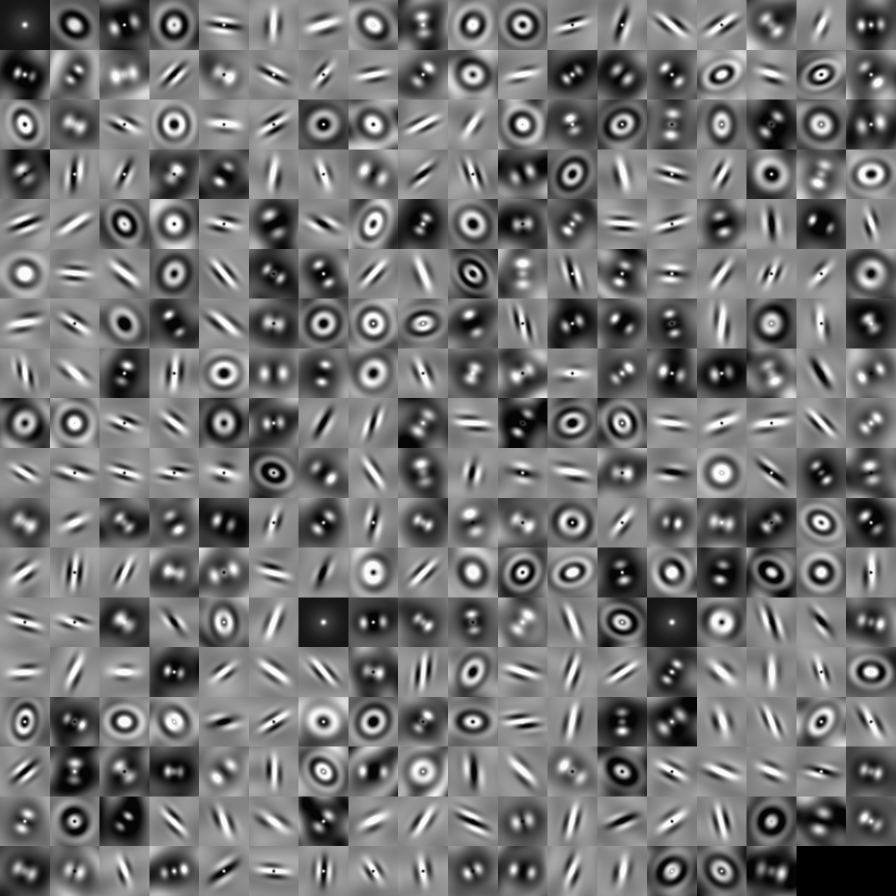
A WebGL 1 fragment shader for this pattern:

```glsl
precision highp float;

uniform vec2 u_resolution;

const float TILES = 18.0;         // repeats across and down
const float EMPTY_FROM = 16.0;    // first blank column of the bottom row
const float GLOW_SHARE = 0.02;    // cumulative shares of the tile kinds
const float STROKE_SHARE = 0.46;
const float RING_SHARE = 0.68;
const float STROKE_BASE = 0.55;
const float CLOUD_QUIET = 0.07;
const float CLOUD_STRONG = 0.30;
const float DOT_AREA = 0.005;     // squared radius of the centre speck
const float DOT_SHARE = 0.75;
const float TAU = 6.2831853;

// Random value per tile, one stream per channel
float hash(vec2 cell, float channel) {
  vec3 p = fract(vec3(cell, channel * 1.37 + 0.5) * vec3(0.1031, 0.1130, 0.0973));
  p += dot(p, p.yzx + 33.33);
  return fract((p.x + p.y) * p.z);
}

float pick(vec2 cell, float channel, float low, float high) {
  return mix(low, high, hash(cell, channel));
}

vec2 rotate(vec2 p, float angle) {
  float c = cos(angle), s = sin(angle);
  return vec2(c * p.x + s * p.y, c * p.y - s * p.x);
}

float bump(vec2 p, vec2 size) {
  vec2 d = p / size;
  return exp(-dot(d, d));
}

// Layered sines in random directions, about -1 to 1
float cloud(vec2 p, vec2 cell) {
  float sum = 0.0;
  for (int i = 0; i < 4; i++) {
    float n = 20.0 + 3.0 * float(i);
    vec2 q = rotate(p, TAU * hash(cell, n));
    sum += sin(q.x * pick(cell, n + 1.0, 1.8, 5.0) + TAU * hash(cell, n + 2.0));
  }
  return sum * 0.42;
}

// Slanted parallel bars in a soft envelope
float strokes(vec2 q, vec2 cell) {
  q.x += q.y * pick(cell, 3.0, -0.9, 0.9);
  float wave = cos(q.y * pick(cell, 4.0, 8.5, 14.0) + pick(cell, 5.0, -0.5, 0.5));
  float side = hash(cell, 6.0) < 0.8 ? 1.0 : -1.0;
  vec2 size = vec2(pick(cell, 7.0, 0.32, 0.50), pick(cell, 8.0, 0.28, 0.38));
  float flare = bump(abs(q) - vec2(0.55, 0.0), vec2(0.25, 0.2));
  return side * (0.72 * wave * bump(q, size) + 0.16 * flare);
}

// Concentric, slightly oval and uneven rings
float rings(vec2 q, vec2 cell) {
  q.y *= pick(cell, 3.0, 1.0, 1.45);
  float r2 = dot(q, q);
  float lobes = (q.x * q.x - q.y * q.y) / (r2 + 0.05);
  float wave = cos(sqrt(r2) * pick(cell, 4.0, 7.0, 11.0) - pick(cell, 5.0, 0.6, 4.2));
  return 0.58 * wave * exp(-2.1 * r2) * (1.0 + pick(cell, 6.0, -0.5, 0.5) * lobes);
}

// Bright blobs in a row inside a dark halo
float blobs(vec2 q, vec2 cell) {
  float gap = pick(cell, 3.0, 0.22, 0.42);
  float size = pick(cell, 4.0, 0.15, 0.23);
  float uneven = pick(cell, 5.0, -0.25, 0.25);
  float halo = bump(q, vec2(0.85, pick(cell, 6.0, 0.5, 0.75)));
  float pair = bump(vec2(abs(q.x) - gap, q.y), vec2(size, size * 1.35));
  float middle = step(0.55, hash(cell, 7.0)) * bump(q, vec2(size * 0.7, size));
  return 0.9 * pair * (1.0 + uneven * sign(q.x)) + 0.6 * middle - 0.5 * halo;
}

float tileShade(vec2 uv) {
  vec2 grid = uv * TILES;
  vec2 cell = floor(grid);
  vec2 p = 2.0 * fract(grid) - 1.0;
  if (cell.y < 0.5 && cell.x > EMPTY_FROM - 0.5) return 0.0;

  float r2 = dot(p, p);
  float kind = hash(cell, 1.0);
  bool firstTile = cell.x < 0.5 && cell.y > TILES - 1.5;
  if (kind < GLOW_SHARE || firstTile)
    return 0.08 + 0.17 * exp(-3.0 * r2) + 0.8 * exp(-r2 / 0.012);

  vec2 q = rotate(p, TAU * hash(cell, 2.0));
  float haze = cloud(p, cell);
  float outer = smoothstep(0.1, 1.2, r2);
  float shade;
  if (kind < STROKE_SHARE) {
    shade = STROKE_BASE + CLOUD_QUIET * haze + strokes(q, cell);
  } else {
    float base = pick(cell, 9.0, 0.30, 0.58);
    float strength = CLOUD_STRONG * pick(cell, 10.0, 0.3, 1.0);
    shade = base + strength * haze * (0.3 + 0.7 * outer);
    shade += kind < RING_SHARE ? rings(q, cell) : blobs(q, cell);
  }

  // Centre speck, white or black
  float speck = step(hash(cell, 11.0), DOT_SHARE) * exp(-r2 / DOT_AREA);
  shade = mix(shade, step(0.5, hash(cell, 12.0)), speck);
  return clamp(shade, 0.02, 0.98);
}

void main() {
  // Four samples per pixel smooth the tile borders
  float shade = 0.0;
  for (int i = 0; i < 4; i++) {
    float n = float(i);
    vec2 offset = vec2(mod(n, 2.0), floor(n * 0.5)) * 0.5 - 0.25;
    shade += 0.25 * tileShade((gl_FragCoord.xy + offset) / u_resolution);
  }
  gl_FragColor = vec4(vec3(shade), 1.0);
}
```
